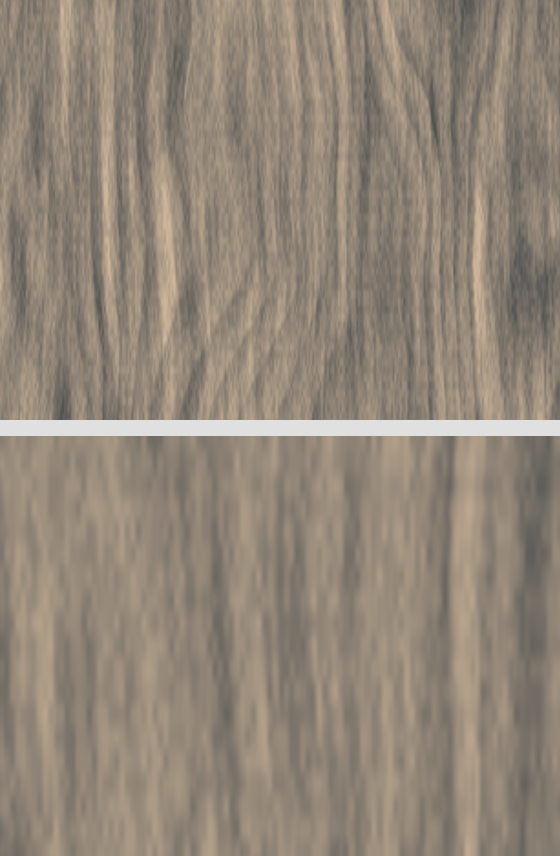
Top, the full canvas; bottom, a detail of the centre.
This texture is drawn by a Shadertoy shader. Its source:

```glsl
// Grey-brown walnut veneer with upright, gently wandering grain.
// Stretched value noise gives streaks and fibres; contours of a bent field
// give growth rings that close into loops here and there.

const vec3 DARK_GRAIN = vec3(0.36, 0.355, 0.343);
const vec3 PALE_GRAIN = vec3(0.78, 0.69, 0.588);

float hash(vec2 p) {
    return fract(sin(dot(p, vec2(127.1, 311.7))) * 43758.5453);
}

// Smooth value noise in 0..1
float noise(vec2 p) {
    vec2 cell = floor(p);
    vec2 f = fract(p);
    f = f * f * (3.0 - 2.0 * f);
    float low = mix(hash(cell), hash(cell + vec2(1.0, 0.0)), f.x);
    float high = mix(hash(cell + vec2(0.0, 1.0)), hash(cell + vec2(1.0, 1.0)), f.x);
    return mix(low, high, f.y);
}

// Noise centred on zero, stretched by scale and moved by seed
float streak(vec2 p, vec2 scale, float seed) {
    return noise(p * scale + seed) - 0.5;
}

// Sideways wander of the grain
vec2 bendGrain(vec2 p) {
    float wide = streak(p, vec2(3.5, 2.0), 3.7);
    float tight = streak(p, vec2(10.0, 5.0), 17.3);
    return vec2(p.x + 0.05 * wide + 0.02 * tight, p.y);
}

// Rings that brighten slowly, then end in a dark line
float growthRings(vec2 p, float density, float bend) {
    float field = p.x * density + bend * noise(p * vec2(5.0, 1.7) + 41.2);
    float r = fract(field);
    return smoothstep(0.0, 0.6, r) * (1.0 - smoothstep(0.84, 1.0, r)) - 0.55;
}

// Scattered long patches, 0 outside and 1 inside
float patches(vec2 p, vec2 scale, float seed, float threshold) {
    return smoothstep(threshold, threshold + 0.16, noise(p * scale + seed));
}

// Brightness of the wood, from dark grain (0) to pale grain (1)
float woodTone(vec2 p) {
    vec2 q = bendGrain(p);

    // Broad bands down to narrow streaks
    float tone = 0.465;
    tone += 0.22 * streak(q, vec2(8.0, 0.9), 5.1);
    tone += 0.3 * streak(q, vec2(30.0, 1.8), 23.9);
    tone += 0.27 * streak(q, vec2(72.0, 3.2), 61.4);

    // Rings fade in and out along the board
    float ringStrength = mix(0.08, 0.38, noise(q * vec2(9.0, 2.0) + 77.7));
    tone += ringStrength * growthRings(q, 13.0, 3.4);

    // Pale sapwood ribbons and dark smoky stains
    tone += 0.27 * patches(q, vec2(24.0, 1.1), 9.6, 0.7);
    tone -= 0.25 * patches(q, vec2(26.0, 2.4), 33.3, 0.69);

    // Fine fibres and pores
    tone += 0.25 * streak(q, vec2(150.0, 9.0), 12.8);
    tone += 0.26 * streak(p, vec2(230.0, 55.0), 50.5);
    return tone;
}

void mainImage(out vec4 fragColor, in vec2 fragCoord) {
    vec2 p = fragCoord / iResolution.y;
    float tone = woodTone(p);

    // Slightly lighter towards the right
    tone += 0.05 * (fragCoord.x / iResolution.x - 0.5);

    vec3 color = mix(DARK_GRAIN, PALE_GRAIN, clamp(tone, -0.08, 1.06));
    fragColor = vec4(color, 1.0);
}
```
